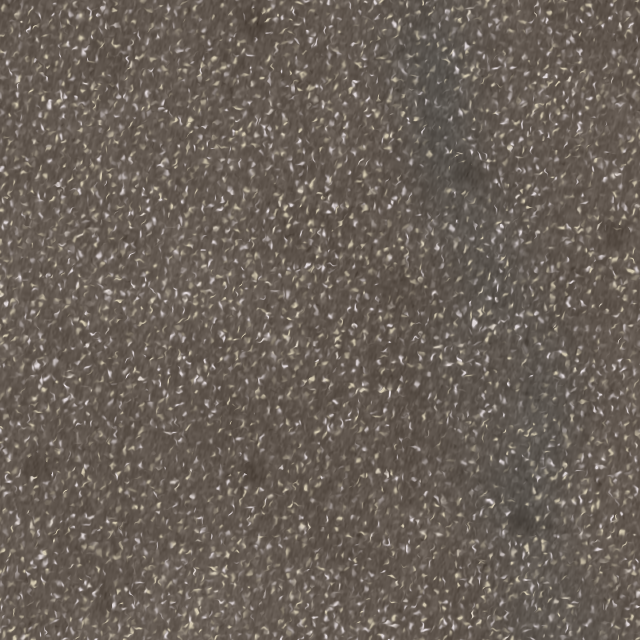
Reproduce this texture procedurally as a WebGL 2 fragment shader.

```glsl
#version 300 es
precision highp float;
// Worn brown-grey grit: fine leaning streaks under scattered pale grains.
// Each grain layer is a jittered grid of soft, warped ellipses; slow noise,
// a cool diagonal stain and sparse dark blotches vary the ground.

uniform vec2 u_resolution;
out vec4 outColor;

const float LEAN = 1.35;   // main grain direction, radians
const vec3 GROUND = vec3(0.370, 0.331, 0.299);
const vec3 WARM_GRAIN = vec3(0.83, 0.79, 0.69);
const vec3 COOL_GRAIN = vec3(0.88, 0.85, 0.86);

uvec3 scramble(uvec3 v) {
  v = v * 1664525u + 1013904223u;
  v.x += v.y * v.z; v.y += v.z * v.x; v.z += v.x * v.y;
  v ^= v >> 16u;
  v.x += v.y * v.z; v.y += v.z * v.x; v.z += v.x * v.y;
  return v;
}

vec3 hash3(vec2 cell, float seed) {
  uvec3 key = uvec3(ivec3(vec3(cell, seed)) + 4096);
  return vec3(scramble(key) >> 8u) / 16777216.0;
}

float valueNoise(vec2 p, float seed) {
  vec2 cell = floor(p), f = fract(p);
  f = f * f * (3.0 - 2.0 * f);
  float low = mix(hash3(cell, seed).x, hash3(cell + vec2(1, 0), seed).x, f.x);
  float high = mix(hash3(cell + vec2(0, 1), seed).x, hash3(cell + vec2(1, 1), seed).x, f.x);
  return mix(low, high, f.y);
}

vec2 alongAcross(vec2 p, float angle) {
  vec2 dir = vec2(cos(angle), sin(angle));
  return vec2(dot(p, dir), dot(p, vec2(-dir.y, dir.x)));
}

// Returns blended grain strength in x and its mean tint in y.
vec2 grainLayer(vec2 p, float cells, float density, vec2 halfSize, float seed) {
  vec2 home = floor(p * cells);
  float bare = 1.0, tint = 0.0, weight = 0.0001;
  for (int j = -1; j <= 1; j++) {
    for (int i = -1; i <= 1; i++) {
      vec2 cell = home + vec2(i, j);
      vec3 place = hash3(cell, seed);
      vec3 form = hash3(cell, seed + 1.0);
      vec3 look = hash3(cell, seed + 2.0);
      float angle = LEAN + (form.x + form.y - 1.0) * 0.8;
      angle -= step(0.8, look.z) * 1.2;
      vec2 size = halfSize * mix(vec2(0.6), vec2(1.4), vec2(form.z, look.x));
      vec2 offset = p - (cell + place.xy) / cells;
      float d = length(alongAcross(offset, angle) / size);
      float present = smoothstep(0.0, 0.05, density - place.z);
      float cover = exp(-1.2 * pow(d, 2.4)) * present;
      float strength = cover * mix(0.25, 1.0, look.y);
      bare *= 1.0 - strength;
      tint += strength * smoothstep(0.35, 0.65, form.y);
      weight += strength;
    }
  }
  return vec2(1.0 - bare, tint / weight);
}

// Bends grain outlines so they look chipped and hooked.
vec2 warp(vec2 p, float frequency, float amount) {
  vec2 n = vec2(valueNoise(p * frequency, 31.0), valueNoise(p * frequency, 32.0));
  return p + (n - 0.5) * amount;
}

// Fine streaks drawn out along the lean, centred on zero.
float streaks(vec2 p) {
  vec2 q = alongAcross(p, LEAN);
  float coarse = valueNoise(q * vec2(75.0, 150.0), 41.0);
  float fine = valueNoise(q * vec2(160.0, 330.0), 42.0);
  return coarse * 0.4 + fine * 0.6 - 0.5;
}

// Slow light and dark drift, centred on zero.
float drift(vec2 p) {
  float wide = valueNoise(p * 3.5, 71.0);
  float near = valueNoise(p * 11.0, 72.0);
  return wide * 0.5 + near * 0.5 - 0.5;
}

float coolStain(vec2 p) {
  float centre = 0.86 - 0.19 * p.y + 0.07 * (valueNoise(p * 5.0, 51.0) - 0.5);
  float band = exp(-pow((p.x - centre) / 0.09, 2.0));
  return band * mix(0.3, 1.0, valueNoise(p * 9.0, 52.0));
}

float darkBlotches(vec2 p, float cells) {
  vec2 cell = floor(p * cells);
  vec3 r = hash3(cell, 61.0);
  vec2 centre = (cell + mix(vec2(0.3), vec2(0.7), r.xy)) / cells;
  float d = length(warp(p, 40.0, 0.02) - centre);
  return step(r.z, 0.08) * (1.0 - smoothstep(0.010, 0.032, d));
}

void main() {
  vec2 p = gl_FragCoord.xy / min(u_resolution.x, u_resolution.y);
  vec2 bent = warp(p, 165.0, 0.0055);
  float stain = coolStain(p);
  float blotch = darkBlotches(p, 9.0);
  float slow = drift(p);
  float clump = valueNoise(p * 28.0, 73.0) - 0.5;

  // Ground with streaks, slow drift and stain
  vec3 color = GROUND + streaks(p) * 0.11 + slow * 0.05;
  color += stain * vec3(-0.032, -0.008, 0.006) - blotch * 0.04;

  // Dark pits, faint buried grains, then bright surface grains
  float pits = grainLayer(bent, 62.0, 0.2, vec2(0.0045, 0.0028), 1.0).x;
  float buried = grainLayer(bent, 80.0, 0.75, vec2(0.0052, 0.0029), 11.0).x;
  float density = 0.76 + slow * 0.45 + clump * 0.35 - stain * 0.1 - blotch * 0.7;
  vec2 bright = grainLayer(bent, 74.0, density, vec2(0.0047, 0.0026), 21.0);
  color -= pits * 0.06;
  color += buried * 0.10 * (1.0 - blotch);
  float shine = min(bright.x * (1.05 + clump * 0.5), 1.0);
  color = mix(color, mix(WARM_GRAIN, COOL_GRAIN, bright.y), shine);

  outColor = vec4(clamp(color, 0.0, 1.0), 1.0);
}
```
